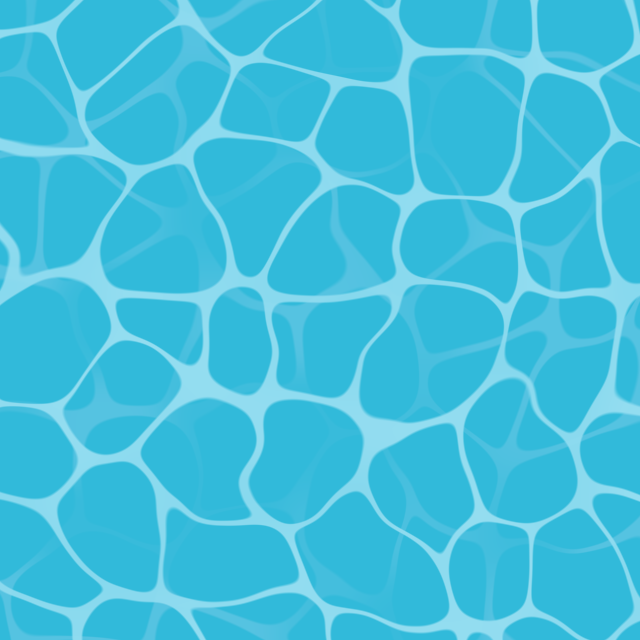
Reproduce this texture procedurally as a Shadertoy shader.

```glsl
const vec3 WATER = vec3(0.193, 0.728, 0.853);
const vec3 DEEP_LINE = vec3(0.335, 0.763, 0.882);
const vec3 BRIGHT_LINE = vec3(0.567, 0.862, 0.940);

const float BRIGHT_CELLS = 5.9;     // cells per canvas height
const float DEEP_CELLS = 5.3;
const float JITTER = 0.80;          // irregularity of the cell centres
const float WARP = 0.27;            // bending of the lines, in cells
const float WARP_FREQ = 1.7;
const float ROUNDING = 0.062;       // flare of the junctions, in cells
const float THIN = 0.014;           // half line widths, in cells
const float THICK = 0.036;
const float SOFTNESS = 0.012;       // half width of the line edge, in cells
const vec2 BRIGHT_SEED = vec2(11.3, 4.7);
const vec2 DEEP_SEED = vec2(53.6, 37.2);

vec2 hash2(vec2 p) {
    vec2 q = vec2(dot(p, vec2(127.1, 311.7)), dot(p, vec2(269.5, 183.3)));
    return fract(sin(q) * 43758.5453);
}

// Two independent channels of smooth value noise
vec2 noise2(vec2 p) {
    vec2 i = floor(p);
    vec2 f = fract(p);
    f = f * f * f * (f * (f * 6.0 - 15.0) + 10.0);
    vec2 low = mix(hash2(i), hash2(i + vec2(1, 0)), f.x);
    vec2 high = mix(hash2(i + vec2(0, 1)), hash2(i + vec2(1, 1)), f.x);
    return mix(low, high, f.y);
}

vec2 cellCentre(vec2 cell) {
    return cell + 0.5 + JITTER * (hash2(cell) - 0.5);
}

// Distance to the cell border, blended smoothly so that corners are round
float borderDistance(vec2 p) {
    vec2 home = floor(p);
    vec2 nearest = vec2(0.0);
    vec2 nearestCell = home;
    float best = 1e3;
    for (int y = -1; y <= 1; y++)
    for (int x = -1; x <= 1; x++) {
        vec2 cell = home + vec2(x, y);
        vec2 r = cellCentre(cell) - p;
        float d = dot(r, r);
        if (d < best) {
            best = d;
            nearest = r;
            nearestCell = cell;
        }
    }

    float sum = 0.0;
    for (int y = -2; y <= 2; y++)
    for (int x = -2; x <= 2; x++) {
        if (x == 0 && y == 0) continue;
        vec2 r = cellCentre(nearestCell + vec2(x, y)) - p;
        float d = dot(0.5 * (nearest + r), normalize(r - nearest));
        sum += exp(-d / ROUNDING);
    }
    return -ROUNDING * log(max(sum, 1e-9));
}

// Coverage of one net of light lines
float causticNet(vec2 uv, float cells, vec2 seed) {
    vec2 p = uv * cells + seed;
    vec2 bend = noise2(p * WARP_FREQ + seed) - 0.5;
    vec2 sway = noise2(p * 0.6 + seed.yx) - 0.5;
    float width = mix(THIN, THICK, noise2(p * 1.1 + 7.0).x);
    float d = borderDistance(p + WARP * bend + 0.5 * sway);
    float soft = max(SOFTNESS, 0.8 * cells / iResolution.y);
    return 1.0 - smoothstep(width - soft, width + soft, d);
}

void mainImage(out vec4 fragColor, in vec2 fragCoord) {
    vec2 uv = fragCoord / iResolution.y;

    // Faint lower net, fading in and out
    float fade = smoothstep(0.15, 0.65, noise2(uv * 6.0 + 21.0).x);
    float deep = causticNet(uv, DEEP_CELLS, DEEP_SEED) * mix(0.2, 1.0, fade);

    // Bright upper net
    float bright = causticNet(uv, BRIGHT_CELLS, BRIGHT_SEED);
    float glint = mix(0.88, 1.04, noise2(uv * 9.0 + 3.0).y);

    vec3 color = mix(WATER, DEEP_LINE, deep);
    color = mix(color, BRIGHT_LINE, bright * glint);
    fragColor = vec4(color, 1.0);
}
```
